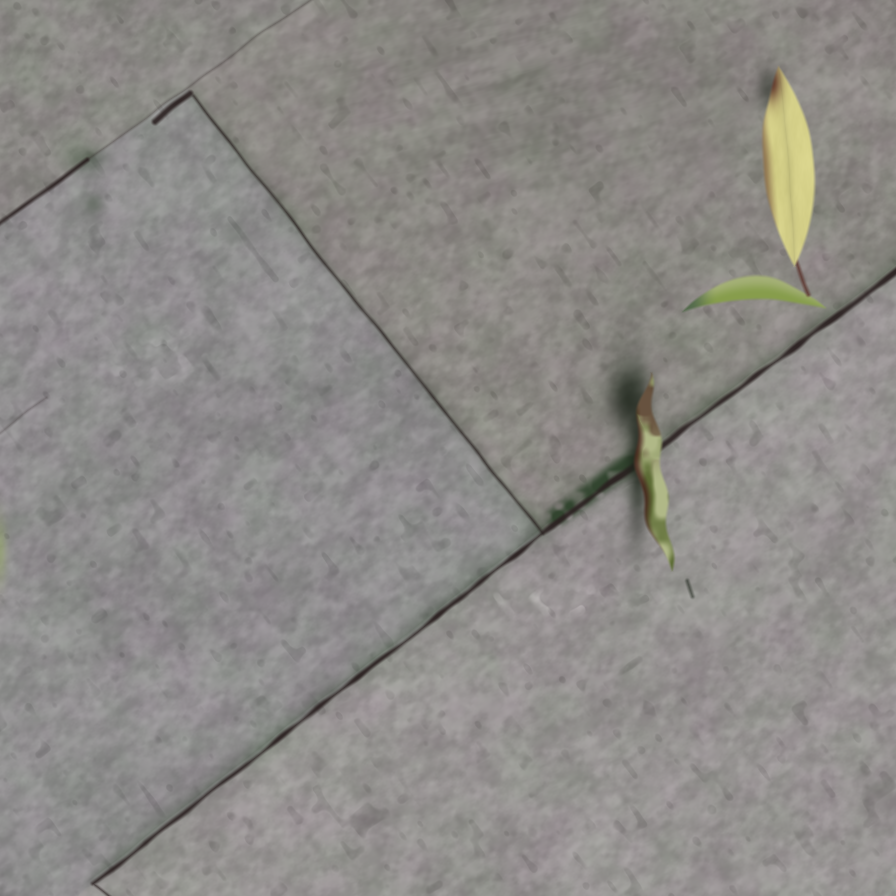
Write a Shadertoy shader that draws this texture.

```glsl
const vec3 CORNER = vec3(0.54, 0.535, 0.517);
const vec3 LEFT = vec3(0.555, 0.55, 0.552);
const vec3 UPPER = vec3(0.545, 0.532, 0.515);
const vec3 LOWER = vec3(0.583, 0.571, 0.565);
const vec3 DARK = vec3(0.16, 0.12, 0.12);
const vec3 MOSS = vec3(0.17, 0.25, 0.16);
const vec3 SHADE = vec3(0.11, 0.14, 0.1);
const vec3 YELLOW = vec3(0.84, 0.82, 0.54);
const vec3 GREEN = vec3(0.6, 0.7, 0.34);
const vec3 PALE = vec3(0.69, 0.72, 0.53);
const vec3 BROWN = vec3(0.34, 0.17, 0.14);

// Joint ends
const vec2 MAIN_A = vec2(0.104, 0.013);
const vec2 MAIN_B = vec2(0.605, 0.404);
const vec2 MAIN_C = vec2(1.01, 0.704);
const vec2 CROSS_A = vec2(0.215, 0.893);
const vec2 EDGE_A = vec2(-0.01, 0.743);
const vec2 EDGE_B = vec2(0.098, 0.822);
const vec2 EDGE_C = vec2(0.35, 1.004);
const float GRAIN = 0.065;
const float SOFT = 0.0025;

float hash(vec2 p) {
  vec3 q = fract(p.xyx * 0.1031);
  q += dot(q, q.yzx + 33.33);
  return fract((q.x + q.y) * q.z);
}

float noise(vec2 p) {
  vec2 i = floor(p), f = fract(p), e = vec2(1, 0);
  f = f * f * (3.0 - 2.0 * f);
  return mix(mix(hash(i), hash(i + e), f.x), mix(hash(i + e.yx), hash(i + 1.0), f.x), f.y);
}

float fbm(vec2 p) {
  float sum = 0.0, amp = 0.5;
  for (int i = 0; i < 4; i++) {
    sum += amp * noise(p);
    p = mat2(1.6, 1.2, -1.2, 1.6) * p + 7.3;
    amp *= 0.55;
  }
  return sum;
}

float segment(vec2 p, vec2 a, vec2 b) {
  vec2 d = b - a;
  return length(p - a - d * clamp(dot(p - a, d) / dot(d, d), 0.0, 1.0));
}

// Signed distance to a line, positive on its left
float side(vec2 p, vec2 a, vec2 b) {
  vec2 d = normalize(b - a);
  return d.x * (p.y - a.y) - d.y * (p.x - a.x);
}

float edge(float d) { return smoothstep(-SOFT, SOFT, d); }

float stroke(vec2 p, vec2 a, vec2 b, float width) { return edge(width - segment(p, a, b)); }

float glow(vec2 p, vec2 center, vec2 radius) {
  vec2 q = (p - center) / radius;
  return exp(-dot(q, q));
}

// x: position along the leaf, y: position across it, z: coverage
vec3 leaf(vec2 p, vec2 a, vec2 b, float width, float bend) {
  vec2 d = b - a;
  float t = dot(p - a, d) / dot(d, d), s = clamp(t, 0.0, 1.0);
  float w = width * pow(max(sin(3.1416 * s), 0.0), 0.8);
  float across = side(p, a, b) - bend * 4.0 * s * (1.0 - s);
  float ends = max(-t, t - 1.0) * length(d);
  return vec3(s, across / width, edge(-max(abs(across) - w, ends)));
}

void paint(inout vec3 col, vec3 ink, float amount) { col = mix(col, ink, amount); }

void mainImage(out vec4 fragColor, in vec2 fragCoord) {
  vec2 uv = fragCoord / iResolution.xy;
  vec2 p = uv + 0.003 * (vec2(noise(uv * 28.0), noise(uv * 28.0 + 40.0)) - 0.5);

  // Slabs
  float above = max(side(p, MAIN_A, MAIN_B), side(p, MAIN_B, MAIN_C));
  float upper = edge(side(p, CROSS_A, MAIN_B));
  vec3 col = mix(LEFT, UPPER, upper);
  paint(col, CORNER, edge(side(p, EDGE_A, EDGE_C)));
  paint(col, LOWER, edge(-above));

  // Stone grain, streaks and tint
  vec2 along = mat2(0.8, -0.6, 0.6, 0.8) * uv;
  float streaks = fbm(vec2(uv.x * 16.0 - uv.y * 5.0, uv.y * 65.0 - uv.x * 16.0));
  float area = upper * glow(uv, vec2(0.56, 0.91), vec2(0.27, 0.15));
  float grain = mix(fbm(along * vec2(48, 62)), streaks, area);
  col += GRAIN * (smoothstep(0.2, 0.8, grain) - 0.5) - 0.02 * area;
  col += 0.07 * (fbm(uv * 9.0) - 0.5) + 0.055 * (noise(along * vec2(130, 170)) - 0.5);
  col += vec3(0.03, -0.025, 0.03) * (fbm(uv * 24.0 + 60.0) - 0.5);
  col -= 0.05 * smoothstep(0.78, 0.92, noise(along * vec2(85, 60) + 30.0));
  float flecks = glow(uv, vec2(0.62, 0.33), vec2(0.09, 0.012))
               + 0.6 * glow(uv, vec2(0.17, 0.6), vec2(0.06, 0.03));
  col += 0.13 * flecks * smoothstep(0.55, 0.8, noise(along * 90.0 + 90.0));

  // Scratches and stains
  paint(col, DARK, 0.3 * stroke(p, vec2(0, 0.518), vec2(0.052, 0.557), 0.001));
  paint(col, MOSS, 0.4 * glow(uv, vec2(0.104, 0.772), vec2(0.012)));
  paint(col, GREEN, 0.4 * glow(uv, vec2(0, 0.385), vec2(0.007, 0.035)));

  // Moss and joints
  float patchy = noise(uv * 45.0);
  paint(col, MOSS, 0.33 * exp(-abs(above - 0.006) / 0.009) * smoothstep(0.08, 0.12, uv.x));
  paint(col, MOSS, 0.28 * exp(-segment(p, CROSS_A, MAIN_B) / 0.006));
  paint(col, MOSS, 0.4 * glow(uv, EDGE_B, vec2(0.025, 0.016)));
  float clump = smoothstep(0.017, 0.003, segment(p, vec2(0.62, 0.422), vec2(0.705, 0.485)));
  paint(col, MOSS, 0.9 * clump * smoothstep(0.0, 0.5, noise(uv * 85.0)));
  float width = 0.001 + 0.0022 * patchy;
  float joint = max(stroke(p, MAIN_A, MAIN_B, width), stroke(p, MAIN_B, MAIN_C, width + 0.0005));
  joint = max(joint, stroke(p, EDGE_A, EDGE_B, 0.0022));
  joint = max(joint, stroke(p, vec2(0.172, 0.865), vec2(0.211, 0.896), 0.003));
  joint = max(joint, stroke(p, MAIN_A, vec2(0.132, -0.01), 0.001));
  paint(col, DARK, 0.38 * stroke(p, EDGE_B, EDGE_C, 0.0008));
  paint(col, DARK, (0.62 + 0.25 * patchy) * stroke(p, CROSS_A, MAIN_B, 0.0012));
  paint(col, DARK, (0.75 + 0.2 * patchy) * joint);

  // Curled leaf and its shadow
  vec2 curl = p + vec2(0.003 * sin(uv.y * 95.0), 0);
  vec3 f = leaf(curl, vec2(0.724, 0.583), vec2(0.749, 0.364), 0.014, -0.011);
  paint(col, SHADE, 0.8 * glow(uv, vec2(0.7, 0.555), vec2(0.019, 0.038)));
  paint(col, SHADE, 0.8 * glow(uv, vec2(0.712, 0.49), vec2(0.011, 0.085)));
  vec3 ink = mix(PALE, GREEN * 0.6, smoothstep(0.35, 0.9, noise(uv * 65.0)));
  float burn = smoothstep(0.25, 0.6, noise(uv * 75.0)) * smoothstep(0.55, 0.2, f.x);
  paint(ink, BROWN * 0.8, 0.85 * max(burn * 0.8, smoothstep(0.2, 0.9, -f.y)));
  paint(col, ink, f.z);
  paint(col, SHADE, 0.55 * stroke(p, vec2(0.767, 0.352), vec2(0.773, 0.334), 0.002));

  // Green leaf
  f = leaf(p, vec2(0.762, 0.652), vec2(0.921, 0.657), 0.013, 0.024);
  ink = mix(GREEN * 0.88, PALE, 0.7 * smoothstep(-0.5, 0.8, f.y));
  paint(col, mix(SHADE * 3.0, ink, smoothstep(0.05, 0.25, f.x)), f.z);

  // Yellow leaf with stem and burnt tip
  paint(col, SHADE, 0.5 * glow(uv, vec2(0.858, 0.9), vec2(0.013, 0.022)));
  paint(col, BROWN, 0.75 * stroke(p, vec2(0.886, 0.715), vec2(0.903, 0.672), 0.0018));
  f = leaf(p, vec2(0.868, 0.925), vec2(0.887, 0.703), 0.028, 0.003);
  ink = YELLOW * (1.0 - 0.1 * exp(-abs(f.y) * 9.0)) + 0.08 * (fbm(uv * vec2(90, 30)) - 0.5);
  paint(ink, BROWN, 0.55 * smoothstep(0.5, 1.0, -f.y));
  paint(ink, BROWN, 0.9 * glow(uv, vec2(0.862, 0.908), vec2(0.01, 0.022)));
  paint(col, ink, f.z);

  fragColor = vec4(clamp(col, 0.0, 1.0), 1);
}
```
